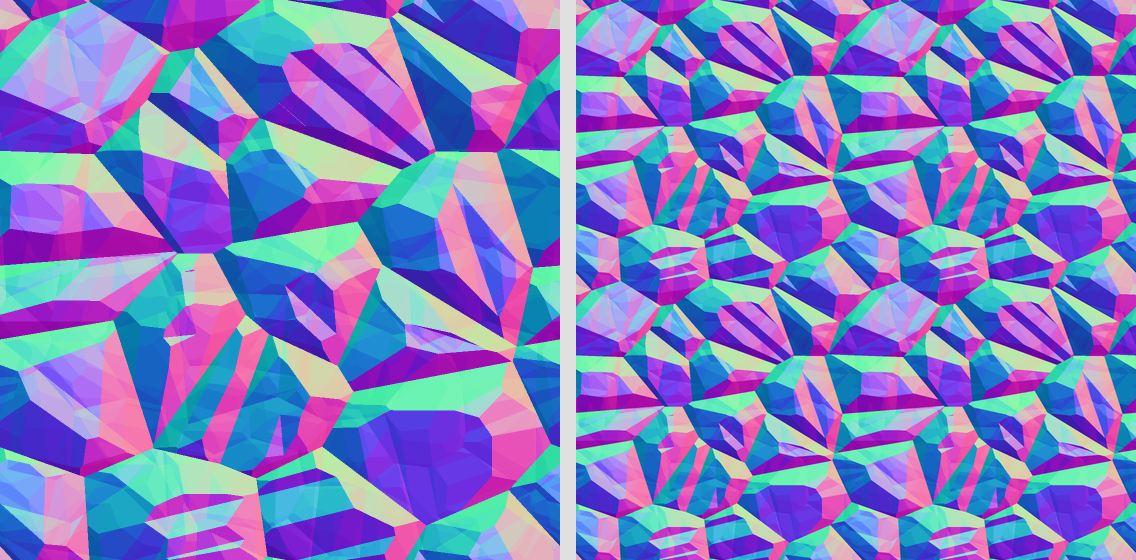
Left: one tile. Right: repeated 2 by 2.
This texture map is drawn by a Shadertoy shader. Its source:

```glsl
// Tiling normal map of faceted crystals. A wrapped, weighted Voronoi diagram gives
// straight-edged stones; each is the lowest of a tilted, often folded cap and skewed
// bevels along its borders. Fainter layers of facets break up the faces.

const float TAU = 6.2831853;
const ivec2 STONE_GRID = ivec2(4, 5);     // whole stones per tile
const ivec2 CHIP_GRID = ivec2(5, 4);      // broad faint facets
const ivec2 SPLINTER_GRID = ivec2(8, 8);  // small faint facets
const float CHIP_WEIGHT = 0.14;
const float SPLINTER_WEIGHT = 0.09;
const float JITTER = 0.95;                // spread of the stone centres
const float SIZE_SPREAD = 0.32;           // spread of the stone sizes
const vec2 CAP_HEIGHT = vec2(0.28, 0.62);
const vec2 CAP_SLOPE = vec2(0.45, 0.9);   // least and most tilt of the cap
const vec2 BEVEL_SLOPE = vec2(1.2, 2.3);
const float BEVEL_SKEW = 0.5;             // tilt along the border, makes wedges
const vec2 WALL_SLOPE = vec2(2.4, 3.4);   // thin slivers at the foot
const float WALL_SKEW = 0.9;
const float WALL_DEPTH = 0.1;
const float FOLD_SHARE = 0.45;            // share of caps with folded stripes
const float FOLD_SLOPE = 0.5;
const vec2 FOLD_WIDTH = vec2(0.35, 0.7);
const vec2 GRID_SHIFT = vec2(0.063, 0.071);
const int SAMPLES = 2;                    // antialiasing samples per axis

// Four random values in 0..1 from a wrapped cell, a layer seed and an index
vec4 hash4(ivec2 id, int seed, int index) {
    uvec4 v = uvec4(uint(id.x), uint(id.y), uint(seed), uint(index));
    v = v * 1664525u + 1013904223u;
    v.x += v.y * v.w; v.y += v.z * v.x; v.z += v.x * v.y; v.w += v.y * v.z;
    v ^= v >> 16u;
    v.x += v.y * v.w; v.y += v.z * v.x; v.z += v.x * v.y; v.w += v.y * v.z;
    return vec4(v >> 8u) / 16777216.0;
}

vec2 direction(float angle) { return vec2(cos(angle), sin(angle)); }

float pick(vec2 range, float t) { return mix(range.x, range.y, t); }

ivec2 wrap(ivec2 cell, ivec2 grid) { return (cell + 4 * grid) % grid; }

// Centre (xy) and size weight (z) of the stone in a cell
vec3 site(ivec2 cell, ivec2 grid, int seed) {
    vec4 r = hash4(wrap(cell, grid), seed, 0);
    return vec3(vec2(cell) + 0.5 + JITTER * (r.xy - 0.5), SIZE_SPREAD * r.z);
}

// Weighted squared distance; the smallest one owns the point
float power(vec2 p, vec3 s) { return dot(p - s.xy, p - s.xy) - s.z; }

// Surfaces hold (slope.xy, height); the lower one stays
void cut(inout vec3 surface, vec3 other) {
    if (other.z < surface.z) surface = other;
}

// Tilted top of a stone, some with a lopsided zigzag across it
vec3 capSurface(vec2 q, ivec2 id, int seed) {
    vec4 r = hash4(id, seed, 31);
    vec4 f = hash4(id, seed, 32);
    vec2 tilt = pick(CAP_SLOPE, r.y) * direction(TAU * r.x);
    vec3 cap = vec3(tilt, pick(CAP_HEIGHT, r.z) + dot(tilt, q));
    if (r.w < FOLD_SHARE) {
        vec2 across = direction(TAU * f.x);
        float width = pick(FOLD_WIDTH, f.y);
        float duty = mix(0.35, 0.65, f.z);
        float t = fract(dot(across, q) / width + f.w);
        bool rising = t < duty;
        float rise = FOLD_SLOPE / (rising ? duty : duty - 1.0);
        cap.xy += rise * across;
        cap.z += width * rise * (rising ? t : t - 1.0) - 0.5 * FOLD_SLOPE * width;
    }
    return cap;
}

// Slope of the facet at uv, wrapping after one tile
vec2 facetSlope(vec2 uv, ivec2 grid, int seed) {
    vec2 p = (uv + GRID_SHIFT) * vec2(grid);
    ivec2 home = ivec2(floor(p));

    // Owner of this point
    ivec2 owner = home;
    vec3 own = vec3(0.0);
    float nearest = 1e3;
    for (int k = 0; k < 25; k++) {
        ivec2 cell = home + ivec2(k % 5, k / 5) - 2;
        vec3 s = site(cell, grid, seed);
        float d = power(p, s);
        if (d < nearest) { nearest = d; own = s; owner = cell; }
    }

    // Cap, then a bevel and a foot wall for each neighbour
    ivec2 id = wrap(owner, grid);
    vec3 surface = capSurface(p - own.xy, id, seed);
    for (int k = 0; k < 25; k++) {
        if (k == 12) continue;
        vec3 s = site(owner + ivec2(k % 5, k / 5) - 2, grid, seed);
        vec2 gap = s.xy - own.xy;
        float span = max(length(gap), 0.01);
        vec2 inward = -gap / span;
        vec2 side = vec2(-inward.y, inward.x);
        float border = (power(p, s) - nearest) / (2.0 * span);
        float along = dot(p - 0.5 * (s.xy + own.xy), side);
        vec4 r = hash4(id, seed, k + 1);
        vec2 slope = vec2(pick(BEVEL_SLOPE, r.x), BEVEL_SKEW * (2.0 * r.y - 1.0));
        cut(surface, vec3(slope.x * inward + slope.y * side, dot(slope, vec2(border, along))));
        slope = vec2(pick(WALL_SLOPE, r.z), WALL_SKEW * (2.0 * r.w - 1.0));
        cut(surface, vec3(slope.x * inward + slope.y * side,
                          dot(slope, vec2(border, along)) - WALL_DEPTH * r.y));
    }
    return surface.xy;
}

// Main stones with faint facets laid over them, encoded as a normal
vec3 normalColour(vec2 uv) {
    vec2 slope = facetSlope(uv, STONE_GRID, 3) + CHIP_WEIGHT * facetSlope(uv, CHIP_GRID, 17)
               + SPLINTER_WEIGHT * facetSlope(uv, SPLINTER_GRID, 29);
    return 0.5 + 0.5 * normalize(vec3(-slope, 1.0));
}

void mainImage(out vec4 fragColor, in vec2 fragCoord) {
    vec3 sum = vec3(0.0);
    for (int k = 0; k < SAMPLES * SAMPLES; k++) {
        vec2 offset = (vec2(k % SAMPLES, k / SAMPLES) + 0.5) / float(SAMPLES) - 0.5;
        sum += normalColour((fragCoord + offset) / iResolution.xy);
    }
    fragColor = vec4(sum / float(SAMPLES * SAMPLES), 1.0);
}
```
